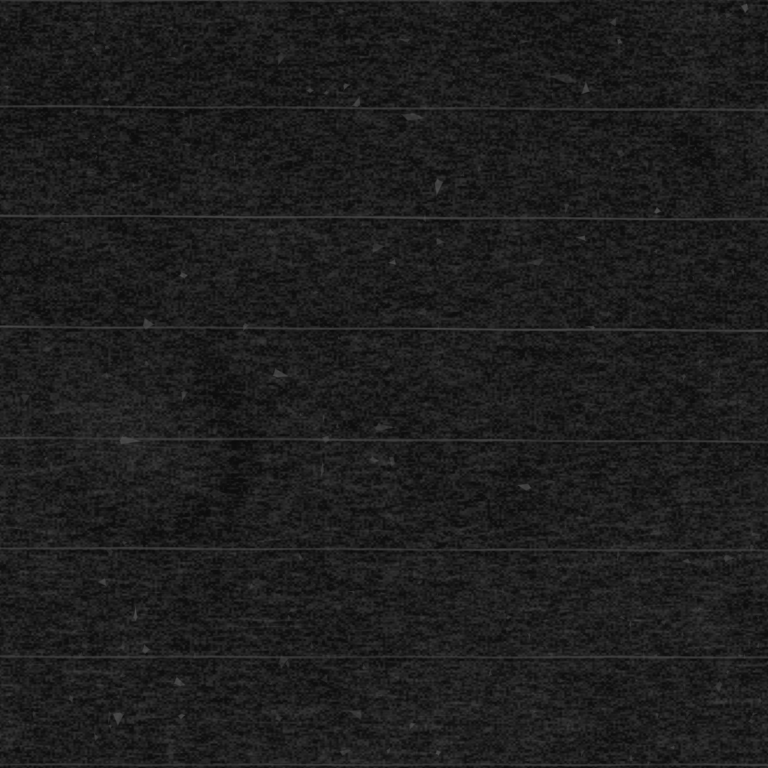
Give the GLSL for this texture, as a WebGL 2 fragment shader.

```glsl
#version 300 es
precision highp float;
// Seven charcoal wooden planks with thin pale seams, worn grain, stains and paint chips.

#define PLANKS 7.0
#define PITCH 0.1425
#define FIRST_SEAM 0.002
#define SEAM_HALF_WIDTH 0.0013
#define BASE_TONE 0.110
#define SEAM_TONE 0.29
#define CHIP_TONE 0.33
#define FINE_GRAIN 0.115
#define STREAK_GRAIN 0.075
#define GRAIN_LINES 0.050
#define CLOUD_DEPTH 0.016
#define STAIN_DEPTH 0.036

uniform vec2 u_resolution;
out vec4 fragColor;

float hash(vec2 p) {
    vec3 q = fract(p.xyx * vec3(0.1031, 0.1030, 0.0973));
    q += dot(q, q.yzx + 33.33);
    return fract((q.x + q.y) * q.z);
}

vec2 hash2(vec2 p) {
    return vec2(hash(p), hash(p + 71.7));
}

float noise(vec2 p) {
    vec2 i = floor(p), f = fract(p);
    f = f * f * (3.0 - 2.0 * f);
    vec2 e = vec2(1.0, 0.0);
    return mix(mix(hash(i), hash(i + e.xy), f.x),
               mix(hash(i + e.yx), hash(i + e.xx), f.x), f.y);
}

// Layered, rotated sines: soft blotches, roughly -1 to 1
float clouds(vec2 p) {
    float sum = 0.0, amp = 0.5;
    for (int i = 0; i < 6; i++) {
        p = mat2(0.8, 0.6, -0.6, 0.8) * p * 1.9 + 1.3;
        sum += amp * sin(p.x + 1.6 * sin(p.y)) * cos(0.7 * p.y);
        amp *= 0.68;
    }
    return sum;
}

// Angular flakes, one candidate per cell; returns coverage times brightness
float chips(vec2 p, float cells, float size, float chance, float pixel) {
    float found = 0.0;
    vec2 home = floor(p * cells);
    for (int n = 0; n < 9; n++) {
        vec2 cell = home + vec2(n % 3, n / 3) - 1.0;
        vec2 centre = (cell + 0.15 + 0.7 * hash2(cell)) / cells;
        float density = smoothstep(0.0, 0.45, clouds(centre * 2.6 + 4.0));
        if (hash(cell + 19.3) > chance * (0.25 + density)) continue;
        vec2 d = p - centre;
        float radius = size * mix(0.4, 1.0, hash(cell + 5.1));
        float edge = -1.0;
        for (int k = 0; k < 4; k++) {
            float angle = 1.57 * float(k) + 1.4 * hash(cell + float(k) * 3.7);
            float reach = radius * mix(0.45, 1.2, hash(cell + float(k) * 8.3));
            edge = max(edge, dot(d, vec2(cos(angle), sin(angle))) - reach);
        }
        float cover = 1.0 - smoothstep(-pixel, pixel, edge);
        found = max(found, cover * mix(0.35, 1.0, hash(cell + 2.9)));
    }
    return found;
}

// Seams lean slightly and are not quite evenly spaced
float seamHeight(float k, float x) {
    float lean = 0.005 * smoothstep(0.5, 3.0, k) * (1.0 - step(PLANKS, k));
    return FIRST_SEAM + PITCH * k + 0.0026 * sin(1.05 * (k - 4.0))
         - lean * (x - 0.5) + 0.0004 * sin(x * 23.0 + k * 2.0);
}

// Negative in dark stains, positive in the chalky patch
float stains(vec2 p) {
    vec2 q = p + 0.035 * vec2(clouds(p * 7.0), clouds(p * 7.0 + 9.0));
    float r = length((q - vec2(0.19, 0.445)) * vec2(1.0, 0.95));
    float side = smoothstep(-0.08, 0.12, q.x - 0.19 - 0.5 * (q.y - 0.445));
    float rim = exp(-pow((r - 0.125) / 0.022, 2.0)) * side;
    float patchy = 1.0 - smoothstep(0.03, 0.12, r);
    float blot = exp(-dot(q - vec2(0.91, 0.785), q - vec2(0.91, 0.785)) / 0.0012);
    return 0.45 * patchy - rim - blot;
}

void main() {
    vec2 p = gl_FragCoord.xy / u_resolution.y;
    float pixel = 1.0 / u_resolution.y;

    // Nearest seam and the plank this point lies on
    float seam = clamp(round((p.y - FIRST_SEAM) / PITCH), 0.0, PLANKS);
    float offset = p.y - seamHeight(seam, p.x);
    float plank = seam - step(offset, 0.0);
    vec2 wood = p + vec2(hash(vec2(plank, 4.0)) * 7.0, 0.0);

    // Fine tooth and horizontal streaks
    float tone = BASE_TONE + 0.012 * (hash(vec2(plank, 9.0)) - 0.5);
    tone += FINE_GRAIN * (noise(p * vec2(330.0, 390.0)) - 0.5);
    tone += STREAK_GRAIN * (noise(wood * vec2(75.0, 270.0)) - 0.5);

    // Wavy grain lines, strongest on the lower planks
    float blotch = clouds(p * 5.0);
    float bend = clouds(wood * vec2(2.0, 6.0)) * 4.0;
    float line = pow(0.5 + 0.5 * sin(wood.y * 390.0 + bend * 2.5), 5.0);
    float broken = smoothstep(0.4, 0.8, noise(wood * vec2(22.0, 95.0)));
    tone += GRAIN_LINES * line * broken * (0.6 - 0.35 * cos(0.9 * (plank - 4.5)));

    // Large blotches, scuffs and stains
    tone += CLOUD_DEPTH * blotch;
    float scuff = smoothstep(0.25, 0.8, clouds(p * 24.0)) * smoothstep(-0.2, 0.5, blotch);
    tone += 0.035 * scuff * noise(p * 210.0);
    tone += STAIN_DEPTH * stains(p);
    tone = max(tone, 0.055 + 0.2 * (tone - 0.055));

    // Pale seams with uneven wear and a thin shadow below
    float wear = mix(0.55, 1.0, noise(vec2(p.x * 14.0, seam * 5.3)));
    wear *= mix(0.75, 1.05, exp(-pow(seam - 4.5, 2.0)));
    wear *= 1.0 - 0.8 * step(PLANKS, seam) * smoothstep(0.70, 0.76, p.x);
    float width = SEAM_HALF_WIDTH * mix(0.8, 1.25, noise(vec2(p.x * 5.0, seam * 3.1)));
    float shadow = exp(-pow((offset + 0.0035) / 0.0018, 2.0));
    tone *= 1.0 - 0.2 * shadow;
    tone = mix(tone, SEAM_TONE, wear * (1.0 - smoothstep(width - pixel, width + pixel, abs(offset))));

    // Large chips and small specks
    float flakes = max(chips(p, 24.0, 0.0058, 0.17, pixel),
                       0.65 * chips(p + 3.0, 60.0, 0.0026, 0.15, pixel));
    tone = mix(tone, CHIP_TONE + 0.08 * (noise(p * 300.0) - 0.5), 0.85 * flakes);

    fragColor = vec4(vec3(clamp(tone, 0.0, 1.0)), 1.0);
}
```
